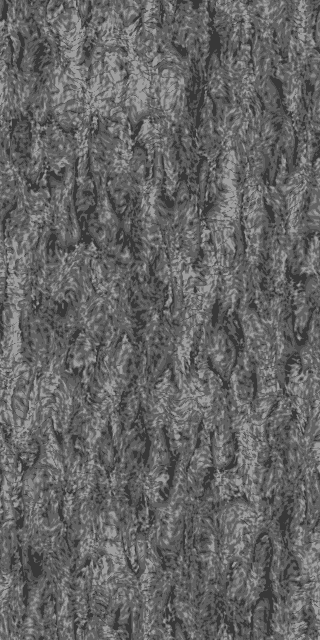
Reproduce this texture procedurally as a WebGL 1 fragment shader.

```glsl
precision highp float;
// Weathered tree bark: flat grey tones, upright fissures and short cross cracks.

uniform vec2 u_resolution;

#define PATCH_SCALE vec2(7.0, 1.8)
#define STREAK_SCALE vec2(27.0, 5.5)
#define GRAIN_SCALE vec2(62.0, 38.0)
#define SPECK_SCALE vec2(112.0, 92.0)
#define FISSURE_SCALE vec2(18.0, 5.0)
#define CROSS_SCALE vec2(13.0, 34.0)
#define FISSURE_WIDTH 0.14
#define FISSURE_DEPTH 2.3
#define CROSS_DEPTH 1.5
#define WARP 0.008
#define EDGE_SOFTNESS 0.07

// Unit vector pointing in a random direction for each lattice cell
vec2 randomGradient(vec2 cell) {
  vec3 q = fract(vec3(cell.xyx) * vec3(0.1031, 0.1030, 0.0973));
  q += dot(q, q.yzx + 33.33);
  float angle = 6.28318 * fract((q.x + q.y) * q.z);
  return vec2(cos(angle), sin(angle));
}

// Gradient noise scaled to a standard deviation of about one
float noise(vec2 p) {
  vec2 cell = floor(p);
  vec2 f = p - cell;
  vec2 s = f * f * f * (f * (f * 6.0 - 15.0) + 10.0);
  vec2 e = vec2(1.0, 0.0);
  float a = dot(randomGradient(cell), f);
  float b = dot(randomGradient(cell + e.xy), f - e.xy);
  float c = dot(randomGradient(cell + e.yx), f - e.yx);
  float d = dot(randomGradient(cell + e.xx), f - e.xx);
  return 4.7 * mix(mix(a, b, s.x), mix(c, d, s.x), s.y);
}

// Thin line along the zero crossings of a noise field
float crackLine(float field, float width) {
  return 1.0 - smoothstep(0.0, width, abs(field));
}

// Softened step from one flat tone to the next
float toneStep(float level, float tone) {
  return smoothstep(level - EDGE_SOFTNESS, level + EDGE_SOFTNESS, tone);
}

// Flat grey for a bark height value
float barkGrey(float tone) {
  float grey = 0.22;
  grey = mix(grey, 0.31, toneStep(-1.75, tone));
  grey = mix(grey, 0.38, toneStep(-0.92, tone));
  grey = mix(grey, 0.45, toneStep(0.22, tone));
  grey = mix(grey, 0.53, toneStep(0.75, tone));
  return mix(grey, 0.62, toneStep(1.47, tone));
}

void main() {
  vec2 p = gl_FragCoord.xy / u_resolution.x;

  // Wavering of the upright fibres
  vec2 bend = vec2(noise(p * vec2(12.0, 9.0) + 3.7),
                   noise(p * vec2(15.0, 8.0) + 41.2));
  vec2 q = p + WARP * bend * vec2(0.6, 1.0);

  // Plates, fibres and grain
  float plate = noise(q * PATCH_SCALE + 17.3);
  float streak = noise(q * STREAK_SCALE + 59.1);
  float grain = noise(q * GRAIN_SCALE + 83.6);
  float speck = noise(q * SPECK_SCALE + 127.4);
  float tone = 0.42 * plate + 0.50 * streak + 0.49 * grain + 0.57 * speck;

  // Broken upright fissures with ragged sides
  float ragged = 0.13 * grain + 0.12 * speck;
  float fissureField = noise(q * FISSURE_SCALE + 201.8) + ragged;
  float fissureMask = smoothstep(-0.6, 0.6, noise(q * vec2(11.0, 7.0) + 237.5));
  float fissure = crackLine(fissureField, 4.7 * FISSURE_WIDTH) * fissureMask;

  // Short cross cracks on the pale plates
  float crossField = noise(q * CROSS_SCALE + 263.9) + ragged;
  float crossMask = smoothstep(0.1, 0.9, plate + 0.5 * streak);
  float crossing = crackLine(crossField, 0.36) * crossMask;

  tone -= max(FISSURE_DEPTH * fissure, CROSS_DEPTH * crossing);
  gl_FragColor = vec4(vec3(barkGrey(tone)), 1.0);
}
```
